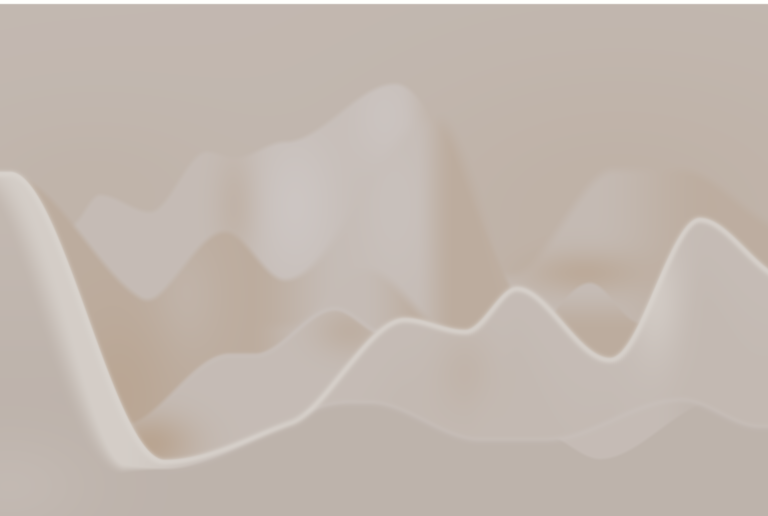
Write a WebGL 2 fragment shader that draws this background.

```glsl
#version 300 es
precision highp float;
// Draws soft beige folded sheets: pale ridges, a deep curved rim and a hazy backdrop.
uniform vec2 u_resolution;
out vec4 outColor;

const vec2 CANVAS = vec2(7.68, 5.16);
const vec3 HAZE  = vec3(0.760, 0.720, 0.690);
const vec3 TAN   = vec3(0.738, 0.675, 0.620);
const vec3 DEEP  = vec3(0.725, 0.645, 0.570);
const vec3 SILK  = vec3(0.772, 0.735, 0.710);
const vec3 PEARL = vec3(0.800, 0.772, 0.760);
const vec3 LIGHT = vec3(0.850, 0.828, 0.805);
const vec3 WHITE = vec3(1.0, 1.0, 0.99);

// Eased step from 0 at a to 1 at b; sums of these form the ridges
float ease(float a, float b, float x) { return smoothstep(a, b, x); }

// Approximate signed distance above a height curve
float above(vec2 p, float h) {
    float slope = dFdx(h) / dFdx(p.x);
    return (p.y - h) / length(vec2(1.0, slope));
}

// Coverage of the area below an edge, with a given softness
float below(float d, float soft) { return smoothstep(soft, -soft, d); }

float glow(vec2 p, vec2 center, vec2 radius) {
    vec2 q = (p - center) / radius;
    return exp(-dot(q, q));
}

float rimLine(float d, float width) { return exp(-d * d / (width * width)); }

float farRidge(float x) {
    return 2.4 + 1.06 * ease(5.1, 6.15, x) - 0.6 * ease(6.8, 7.9, x);
}
float backRidge(float x) {
    return 2.9 + 0.31 * ease(0.7, 1.0, x) - 0.17 * ease(1.0, 1.5, x)
        + 0.60 * ease(1.5, 2.07, x) - 0.06 * ease(2.07, 2.35, x)
        + 0.16 * ease(2.35, 2.85, x) + 0.58 * ease(2.85, 3.95, x)
        - 2.60 * ease(3.95, 5.6, x);
}
float middleRidge(float x) {
    return 3.4 - 1.28 * ease(0.1, 1.6, x) + 0.72 * ease(1.4, 2.25, x)
        - 0.48 * ease(2.25, 2.85, x) + 1.60 * ease(2.85, 4.35, x)
        - 2.40 * ease(4.35, 5.4, x);
}
float innerRidge(float x) {
    return 0.9 + 0.71 * ease(1.2, 2.3, x) + 0.46 * ease(2.55, 3.35, x)
        - 0.25 * ease(3.35, 3.85, x);
}
float frontRidge(float x) {
    return 3.44 - 2.88 * ease(0.1, 1.65, x) + 0.50 * ease(1.65, 3.45, x)
        + 0.92 * ease(2.9, 4.05, x) - 0.12 * ease(4.05, 4.65, x)
        + 0.43 * ease(4.65, 5.17, x) - 0.71 * ease(5.17, 6.1, x)
        + 1.40 * ease(6.1, 7.0, x) - 0.60 * ease(7.0, 7.9, x);
}
float frontHem(float x) {
    return 3.38 - 2.91 * ease(-0.15, 1.25, x) + 0.66 * ease(1.65, 3.5, x)
        - 0.37 * ease(3.7, 4.8, x) + 0.40 * ease(5.45, 6.8, x)
        - 0.27 * ease(6.8, 7.6, x);
}

vec3 backdrop(vec2 p) {
    vec3 c = mix(HAZE, TAN, 0.55 * glow(p, vec2(6.2, 3.0), vec2(2.6, 1.6)));
    c = mix(c, TAN, 0.35 * glow(p, vec2(0.9, 3.2), vec2(1.5, 0.9)));
    return c;
}

vec3 backSheets(vec3 c, vec2 p) {
    // Hazy hill at the right, with a shaded bowl
    vec3 hill = mix(SILK, TAN, ease(5.9, 7.1, p.x));
    c = mix(c, hill, 0.85 * below(above(p, farRidge(p.x)), 0.07));
    c = mix(c, DEEP, 0.75 * glow(p, vec2(5.85, 2.43), vec2(0.6, 0.22)));

    // Tall back sheet, lit in broad vertical folds
    vec3 sheet = mix(SILK, PEARL, glow(p, vec2(2.95, 3.1), vec2(0.5, 0.9)));
    sheet = mix(sheet, PEARL, 0.8 * glow(p, vec2(3.85, 4.0), vec2(0.4, 0.6)));
    sheet = mix(sheet, TAN, 0.6 * glow(p, vec2(2.35, 3.1), vec2(0.22, 0.6)));
    sheet = mix(sheet, TAN, 0.85 * ease(4.1, 4.6, p.x + 0.15 * (p.y - 3.5)));
    c = mix(c, sheet, below(above(p, backRidge(p.x)), 0.035));

    // Middle sheet: tan wall on the left, lit shoulder, shaded right flank
    vec3 mid = mix(TAN, SILK, ease(2.5, 3.4, p.x));
    mid = mix(mid, PEARL, 0.5 * glow(p, vec2(3.95, 3.1), vec2(0.4, 0.9)));
    mid = mix(mid, TAN, ease(4.15, 4.55, p.x));
    mid = mix(mid, SILK, 0.45 * glow(p, vec2(1.85, 2.2), vec2(0.35, 0.6)));
    mid = mix(mid, DEEP, 0.8 * glow(p, vec2(1.2, 1.2), vec2(0.5, 0.8)));
    float soft = mix(0.04, 0.10, ease(2.8, 3.8, p.x));
    return mix(c, mid, below(above(p, middleRidge(p.x)), soft));
}

vec3 innerFolds(vec3 c, vec2 p) {
    float knoll = 1.9 + 0.56 * ease(2.9, 3.65, p.x) - 0.7 * ease(3.65, 4.6, p.x);
    float knollMask = ease(2.5, 3.3, p.x) * below(above(p, knoll), 0.07);
    c = mix(c, mix(SILK, TAN, ease(3.6, 4.3, p.x)), knollMask);

    float d = above(p, innerRidge(p.x));
    vec3 fold = mix(SILK, TAN, 0.8 * glow(p, vec2(3.5, 1.85), vec2(0.35, 0.25)));
    fold = mix(fold, DEEP, glow(p, vec2(1.5, 0.72), vec2(0.45, 0.3)));
    c = mix(c, fold, below(d, 0.03));
    c = mix(c, PEARL, 0.45 * rimLine(d, 0.025) * ease(1.4, 2.2, p.x));

    // Small bump nested behind the front ridge
    float bump = 1.7 + 0.63 * ease(5.15, 5.9, p.x) - 0.4 * ease(5.9, 6.4, p.x);
    vec3 bumpTone = mix(TAN, SILK, ease(1.85, 2.3, p.y));
    return mix(c, bumpTone, ease(4.5, 5.0, p.x) * below(above(p, bump), 0.025));
}

vec3 frontSheet(vec3 c, vec2 p) {
    float ridge = above(p, frontRidge(p.x));
    float hem = above(p, frontHem(p.x));
    float inside = below(ridge, 0.012);

    // Floor under the sheet, with a pale mound and a trailing lower fold
    vec3 ground = mix(vec3(0.742, 0.702, 0.672), HAZE, ease(1.0, 3.0, p.y));
    ground = mix(ground, SILK, 0.7 * glow(p, vec2(0.1, 0.3), vec2(0.8, 0.5)));
    float lower = 0.83 - 0.26 * ease(5.4, 6.0, p.x) + 0.59 * ease(6.0, 7.2, p.x);
    float lowerMask = below(-above(p, lower), 0.02) * ease(5.4, 5.6, p.x);
    ground = mix(ground, SILK, lowerMask * (1.0 - ease(6.5, 7.2, p.x)));

    vec3 sheet = mix(SILK, HAZE, 0.6 * ease(0.1, 0.9, -ridge));
    sheet = mix(sheet, LIGHT, 0.75 * (1.0 - ease(1.2, 2.2, p.x)));
    sheet = mix(sheet, TAN, 0.45 * glow(p, vec2(4.65, 1.45), vec2(0.3, 0.4)));
    sheet = mix(sheet, LIGHT, 0.6 * glow(p, vec2(6.55, 2.2), vec2(0.25, 0.6)));
    float hemSoft = mix(0.16, 0.02, ease(0.5, 1.6, p.x));
    ground = mix(ground, sheet, below(-hem, hemSoft));
    ground = mix(ground, PEARL, 0.3 * rimLine(hem, 0.03) * ease(1.5, 2.5, p.x));

    c = mix(c, ground, inside);
    return mix(c, LIGHT, 0.8 * rimLine(ridge + 0.02, 0.035));
}

void main() {
    vec2 p = gl_FragCoord.xy / u_resolution * CANVAS;
    vec3 color = backSheets(backdrop(p), p);
    color = innerFolds(color, p);
    color = frontSheet(color, p);
    // Thin bright strip along the top
    color = mix(color, WHITE, ease(5.11, 5.13, p.y));
    outColor = vec4(color, 1.0);
}
```
